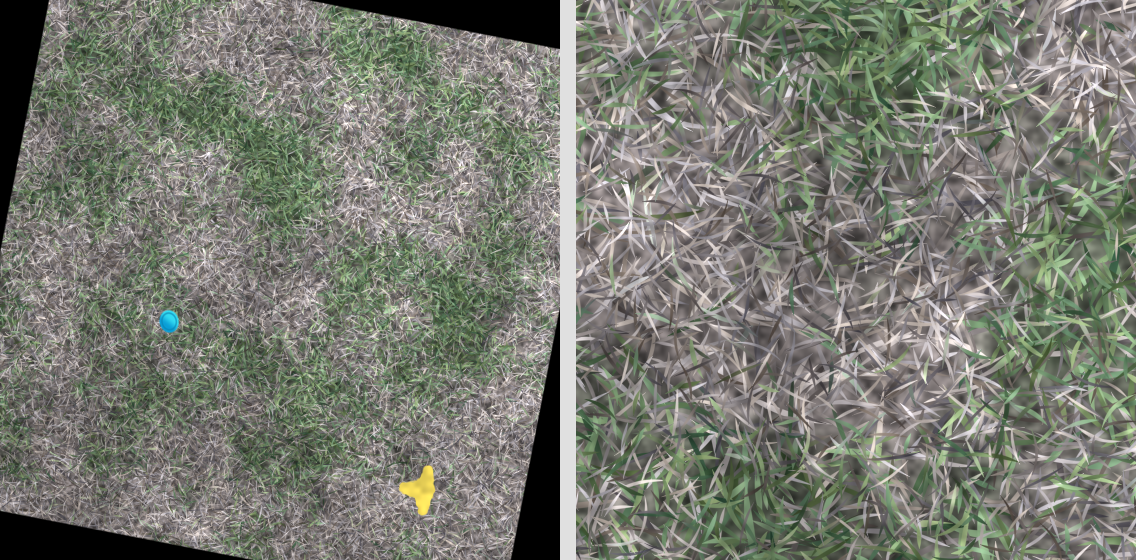
Left, the full canvas; right, a detail of the centre.
Write a WebGL 1 fragment shader that draws this texture.

```glsl
precision highp float;
// A tilted square of patchy lawn: dry straw and green blades over soil, on black.
// Blades are curved strokes scattered on jittered grids, layer over layer; noise
// decides where they are green. A blue cap and a yellow leaf lie on top.
uniform vec2 u_resolution;

float hash(vec2 p) {
  return fract(sin(dot(p, vec2(127.1, 311.7))) * 43758.5453);
}

vec4 hash4(vec2 p) {
  float n = dot(p, vec2(127.1, 311.7));
  return fract(sin(n + vec4(0.0, 17.3, 41.9, 73.1)) * 43758.5453);
}

float noise(vec2 p) {
  vec2 i = floor(p), f = fract(p);
  f = f * f * (3.0 - 2.0 * f);
  return mix(mix(hash(i), hash(i + vec2(1, 0)), f.x),
             mix(hash(i + vec2(0, 1)), hash(i + vec2(1, 1)), f.x), f.y);
}

float fbm(vec2 p) {
  float sum = 0.0, amp = 0.5;
  for (int i = 0; i < 4; i++) {
    sum += amp * noise(p);
    p = mat2(1.6, 1.2, -1.2, 1.6) * p + 7.3;
    amp *= 0.5;
  }
  return sum / 0.94;
}

vec2 turn(vec2 p, float a) {
  float c = cos(a), s = sin(a);
  return vec2(c * p.x + s * p.y, c * p.y - s * p.x);
}

// Soft elongated clump, used to gather the grass
float clump(vec2 p, vec2 center, float angle, vec2 size) {
  vec2 q = turn(p - center, angle) / size;
  return exp(-dot(q, q));
}

// Share of green blades at a place
float grassCover(vec2 p) {
  float c = 0.17 + 1.7 * (fbm(p * 11.0 + 3.0) - 0.5);
  c += 0.45 * clump(p, vec2(0.28, 0.82), -0.3, vec2(0.24, 0.05));
  c += 0.5 * clump(p, vec2(0.51, 0.62), -1.2, vec2(0.20, 0.05));
  c += 0.4 * clump(p, vec2(0.76, 0.83), -0.6, vec2(0.17, 0.08));
  c += 0.35 * clump(p, vec2(0.84, 0.40), -0.9, vec2(0.16, 0.06));
  c += 0.3 * clump(p, vec2(0.04, 0.25), 1.4, vec2(0.25, 0.09));
  return clamp(c, 0.07, 0.82);
}

// Paints one layer of blades over the colour below
vec3 bladeLayer(vec3 below, vec2 p, float layer, float cover, float px) {
  float scale = 25.0 + 2.2 * layer;
  vec2 g = turn(p, layer * 1.7) * scale + layer * 13.7;
  vec2 cell = floor(g);
  float soft = px * scale * 0.8;
  for (int y = -1; y <= 1; y++) {
    for (int x = -1; x <= 1; x++) {
      vec2 id = cell + vec2(x, y);
      vec4 h = hash4(id + layer * 5.3);
      vec4 k = hash4(id + 91.7 + layer * 3.1);
      vec2 q = turn(g - id - h.xy, h.z * 6.2832);
      q.y += (k.x - 0.5) * 0.7 * q.x * q.x;
      float t = q.x / (0.3 + 0.55 * k.y);
      float green = smoothstep(-0.08, 0.08, cover - h.w);
      float width = mix(0.045, 0.065, green) * (1.0 - t * t);
      float mask = smoothstep(soft, -soft, abs(q.y) - width) * step(abs(t), 1.0);
      float light = clamp(k.z * 0.9 + 0.15 * t + 0.05, 0.0, 1.0);
      vec3 straw = mix(vec3(0.27, 0.245, 0.25), vec3(0.92, 0.885, 0.88), light);
      straw += (k.w - 0.5) * vec3(0.05, 0.01, -0.07);
      vec3 grass = mix(vec3(0.18, 0.28, 0.17), vec3(0.68, 0.81, 0.61), light);
      grass += (k.w - 0.5) * vec3(0.10, 0.03, -0.04);
      below = mix(below, mix(straw, grass, green), mask * 0.9);
    }
  }
  return below;
}

// Distance to a leaf of three tapering lobes
float leafShape(vec2 p) {
  float d = 1.0;
  for (int i = 0; i < 3; i++) {
    vec2 q = turn(p, 1.36 + 1.65 * float(i));
    float t = clamp(q.x / 0.036, 0.0, 1.0);
    d = min(d, length(q - vec2(t * 0.036, 0.0)) - mix(0.019, 0.009, t));
  }
  return d + 0.004 * (noise(p * 160.0) - 0.5);
}

void main() {
  vec2 p = gl_FragCoord.xy / u_resolution;
  float px = 1.0 / u_resolution.y;
  float cover = grassCover(p);

  // Soil with fine crumbs, darker and greener under the grass
  float crumbs = noise(p * 130.0) * 0.6 + noise(p * 270.0) * 0.4;
  vec3 color = mix(vec3(0.47, 0.435, 0.44), vec3(0.26, 0.33, 0.24), cover);
  color *= 0.45 + 1.1 * crumbs;

  for (int i = 0; i < 14; i++) {
    color = bladeLayer(color, p, float(i), cover, px);
  }

  // Broad light: brighter to the upper right and on dry ground, small shadows
  color *= 1.06 - 0.22 * cover + 0.16 * (p.x + p.y - 1.0);
  color *= 1.0 + 0.45 * (fbm(p * 11.0 + 40.0) - 0.5);
  color *= 0.82 + 0.36 * noise(p * 190.0 + 9.0);

  // Blue cap: pale rim around a shaded dish
  vec2 c = turn(p - vec2(0.302, 0.426), 0.2) / vec2(0.017, 0.020);
  float r = length(c);
  vec3 cap = mix(vec3(0.04, 0.62, 0.84), vec3(0.20, 0.86, 0.95), smoothstep(-0.7, 0.6, c.x + c.y));
  cap = mix(cap, vec3(0.03, 0.50, 0.68), smoothstep(0.16, 0.0, abs(r - 0.75)) * 0.6);
  color = mix(color, cap, smoothstep(px, -px, (r - 1.0) * 0.018));

  // Yellow leaf with faint mottling
  vec2 l = p - vec2(0.757, 0.124);
  vec3 leaf = vec3(0.97, 0.87, 0.36) * (0.87 + 0.23 * noise(l * 90.0));
  color = mix(color, leaf, smoothstep(px, -px, leafShape(l)));

  // Tilted square frame on black
  vec2 f = abs(turn(p - 0.5, -0.192)) - 0.5;
  color *= smoothstep(px, -px, max(f.x, f.y));
  gl_FragColor = vec4(color, 1.0);
}
```
